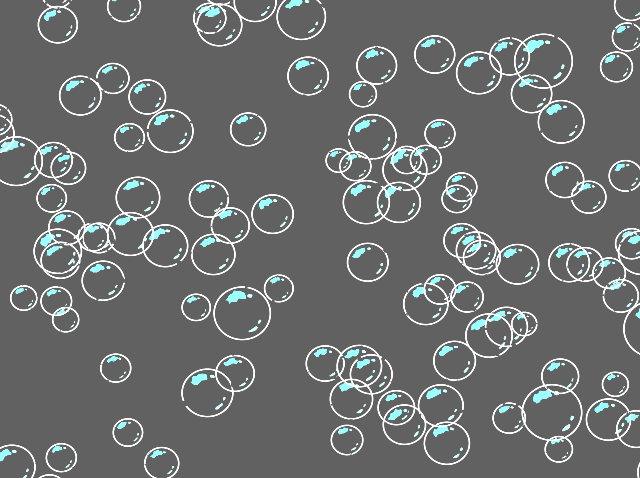
Reproduce this pattern procedurally as a Shadertoy shader.

```glsl
#define CELL 0.2            // cluster spacing, in canvas heights
#define MAX_BUBBLES 5
#define SMALL_RADIUS 0.024
#define LARGE_RADIUS 0.060
#define LINE_WIDTH 0.0035
#define STRETCH 1.07        // width over height of a bubble
#define GAP_LEVEL 0.42      // noise level above which a rim breaks
#define EDGE_PIXELS 0.35

const vec3 GREY = vec3(0.38);
const vec3 CYAN = vec3(0.62, 1.0, 1.0);
const vec3 PALE_CYAN = vec3(0.84, 1.0, 1.0);
const vec3 WHITE = vec3(1.0);

vec3 hash3(vec3 p) {
    p = fract(p * vec3(0.1031, 0.1030, 0.0973));
    p += dot(p, p.yxz + 33.33);
    return fract((p.xxy + p.yxx) * p.zyx);
}

vec2 gradientAt(vec2 cell) {
    float angle = 6.2832 * hash3(vec3(cell, 7.0)).x;
    return vec2(cos(angle), sin(angle));
}

float gradientNoise(vec2 p) {
    vec2 i = floor(p), f = fract(p);
    vec2 u = f * f * f * (f * (f * 6.0 - 15.0) + 10.0);
    vec2 e = vec2(0.0, 1.0);
    float low = mix(dot(gradientAt(i), f), dot(gradientAt(i + e.yx), f - e.yx), u.x);
    float high = mix(dot(gradientAt(i + e.xy), f - e.xy), dot(gradientAt(i + e.yy), f - e.yy), u.x);
    return mix(low, high, u.y);
}

// Coverage of a shape from its signed distance, in canvas heights
float cover(float d) {
    float edge = EDGE_PIXELS / iResolution.y;
    return 1.0 - smoothstep(-edge, edge, d);
}

// Tapered arc inside a unit circle
float arcDistance(vec2 p, float angle, float halfAngle, float radius, float halfWidth) {
    float c = cos(angle), s = sin(angle);
    p = vec2(c * p.x + s * p.y, c * p.y - s * p.x);
    float a = atan(p.y, p.x) / halfAngle;
    float across = abs(length(p) - radius) - halfWidth * (1.0 - 0.45 * a * a);
    return max(across, (abs(a) - 1.0) * halfAngle * radius);
}

// Coverage of rim (x), broad glint (y) and thin glints (z)
vec3 bubble(vec2 p, float radius, vec3 seed) {
    p.x /= STRETCH;
    float d = length(p) - radius;
    if (d > LINE_WIDTH * 2.0) return vec3(0.0);

    vec2 q = p / radius;
    float rough = gradientNoise(q * 5.0 + seed.xy * 91.0);
    float gap = gradientNoise(q * 2.5 + seed.yz * 57.0) - GAP_LEVEL;
    float rim = max(abs(d) - 0.5 * LINE_WIDTH, gap * radius * 0.4);

    float turn = (seed.z - 0.5) * 0.35;
    float broad = arcDistance(q, 2.1 + turn, 0.5, 0.69, 0.17) + rough * 0.12;
    float thin = arcDistance(q, 1.35 + turn, 0.13, 0.72, 0.07);
    thin = min(thin, arcDistance(q, -0.85 + turn, 0.24, 0.74, 0.06));
    thin = min(thin, arcDistance(q, -0.32 + turn, 0.12, 0.70, 0.05));
    thin += rough * 0.04;
    return vec3(cover(rim), cover(broad * radius), cover(thin * radius));
}

// One large bubble with smaller ones scattered around it
vec3 cluster(vec2 p, vec2 cell) {
    vec3 h = hash3(vec3(cell, 1.0));
    vec3 shape = hash3(vec3(cell, 2.0));
    p -= (cell + 0.1 + 0.8 * h.xy) * CELL;
    int count = 1 + int(h.z * float(MAX_BUBBLES) * 0.999);
    float mainRadius = mix(SMALL_RADIUS * 1.2, LARGE_RADIUS, pow(shape.x, 1.5));
    vec3 marks = bubble(p, mainRadius, shape);

    for (int k = 1; k < MAX_BUBBLES; k++) {
        if (k >= count) break;
        vec3 seed = hash3(vec3(cell, 2.0 + float(k)));
        float radius = mix(SMALL_RADIUS, LARGE_RADIUS * 0.77, seed.x);
        float angle = 6.2832 * shape.y + 2.0 * float(k) + seed.z;
        float reach = (mainRadius + radius) * mix(0.75, 1.6, seed.y);
        marks = max(marks, bubble(p - reach * vec2(cos(angle), sin(angle)), radius, seed));
    }
    return marks;
}

void mainImage(out vec4 fragColor, in vec2 fragCoord) {
    vec2 p = fragCoord / iResolution.y;
    vec2 home = floor(p / CELL);
    vec3 marks = vec3(0.0);
    for (int y = -1; y <= 1; y++)
        for (int x = -1; x <= 1; x++)
            // The shift keeps hashed cell numbers positive
            marks = max(marks, cluster(p + 20.0 * CELL, home + 20.0 + vec2(x, y)));

    vec3 color = mix(GREY, CYAN, marks.y);
    color = mix(color, PALE_CYAN, marks.z);
    color = mix(color, WHITE, marks.x);
    fragColor = vec4(color, 1.0);
}
```
